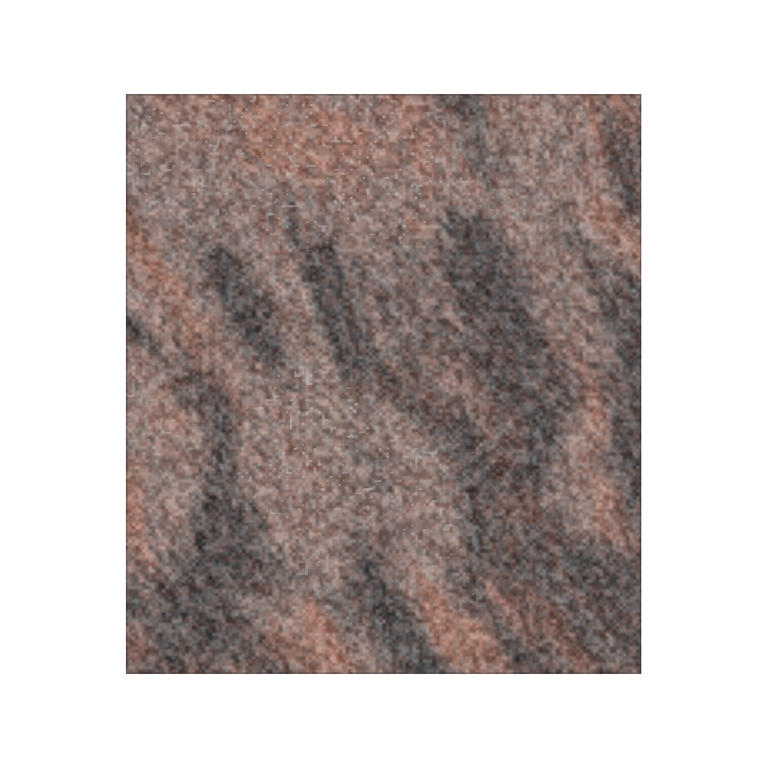
Reproduce this texture procedurally as a Shadertoy shader.

```glsl
const vec3 PAPER = vec3(1.0);
const vec3 ROSE_GREY = vec3(0.555, 0.475, 0.452);
const vec3 CHARCOAL = vec3(0.35, 0.32, 0.318);
const vec3 RUST = vec3(0.66, 0.46, 0.40);
const vec3 QUARTZ = vec3(0.74, 0.72, 0.71);

const vec2 SLAB_CENTER = vec2(0.4995, 0.5);
const vec2 SLAB_HALF = vec2(0.3355, 0.3775);

float hash(vec2 cell, float seed) {
    return fract(sin(dot(cell, vec2(127.1, 311.7)) + seed * 17.3) * 43758.55);
}

// Fold a sheared lattice cell back into the unit tile, then hash it
float wrappedHash(vec2 cell, vec2 count, float shear, float seed) {
    float row = floor(cell.y / count.y);
    cell -= row * vec2(shear, count.y);
    cell.x = mod(cell.x, count.x);
    return hash(cell, seed);
}

// Tiling value noise: count cells per tile, slanted by shear cells per height
float noise(vec2 uv, vec2 count, float shear, float seed) {
    vec2 p = vec2(uv.x * count.x + uv.y * shear, uv.y * count.y);
    vec2 cell = floor(p);
    vec2 f = p - cell;
    f = f * f * (3.0 - 2.0 * f);
    float a = wrappedHash(cell, count, shear, seed);
    float b = wrappedHash(cell + vec2(1, 0), count, shear, seed);
    float c = wrappedHash(cell + vec2(0, 1), count, shear, seed);
    float d = wrappedHash(cell + vec2(1, 1), count, shear, seed);
    return mix(mix(a, b, f.x), mix(c, d, f.x), f.y);
}

float fbm(vec2 uv, vec2 count, float shear, float seed) {
    float sum = 0.0;
    float amplitude = 0.533;
    for (int i = 0; i < 4; i++) {
        sum += amplitude * noise(uv, count, shear, seed + float(i));
        count *= 2.0;
        shear *= 2.0;
        amplitude *= 0.5;
    }
    return sum;
}

float boxDistance(vec2 p, vec2 halfSize) {
    vec2 d = abs(p) - halfSize;
    return length(max(d, 0.0)) + min(max(d.x, d.y), 0.0);
}

vec3 granite(vec2 uv) {
    // Slow folds bend the veins
    vec2 fold = vec2(fbm(uv, vec2(4.0), 0.0, 1.0), fbm(uv, vec2(4.0), 0.0, 7.0));
    vec2 bent = uv + 0.14 * (fold - 0.5);

    // Slanted dark and rusty streaks
    float darkVein = fbm(bent, vec2(15.0, 5.0), 7.0, 13.0);
    float rustVein = fbm(bent, vec2(18.0, 6.0), 8.0, 23.0);
    float patches = fbm(uv, vec2(5.0), 2.0, 31.0);
    float dark = smoothstep(0.40, 0.72, darkVein + 0.35 * (patches - 0.5));
    float rust = smoothstep(0.46, 0.74, rustVein - 0.25 * (patches - 0.5));
    vec3 stone = mix(ROSE_GREY, CHARCOAL, dark);
    stone = mix(stone, RUST, 0.6 * rust * (1.0 - 0.5 * dark));

    // Fine crystal grain, with a warm tint that varies
    float coarse = noise(uv, vec2(125.0, 105.0), 40.0, 41.0);
    float fine = noise(uv, vec2(230.0), 0.0, 47.0);
    float tint = noise(uv, vec2(140.0), 0.0, 53.0) - 0.5;
    stone += 0.19 * (coarse + fine - 1.0);
    stone += tint * vec3(0.06, -0.01, -0.03);

    // Pale flecks gather outside the dark streaks
    float fleck = smoothstep(0.74, 0.95, noise(uv, vec2(190.0), 0.0, 61.0));
    float gather = smoothstep(0.65, 0.35, patches) * (1.0 - 0.6 * dark);
    return mix(stone, QUARTZ, 0.65 * fleck * gather);
}

void mainImage(out vec4 fragColor, in vec2 fragCoord) {
    vec2 uv = fragCoord / iResolution.xy;
    float pixel = 1.0 / min(iResolution.x, iResolution.y);
    float edge = boxDistance(uv - SLAB_CENTER, SLAB_HALF);

    // Thin shaded rim around the slab
    float rim = smoothstep(-0.003, 0.0, edge);
    vec3 stone = granite(uv) * (1.0 - 0.35 * rim);
    float cover = smoothstep(0.7 * pixel, -0.7 * pixel, edge);
    fragColor = vec4(mix(PAPER, stone, cover), 1.0);
}
```
